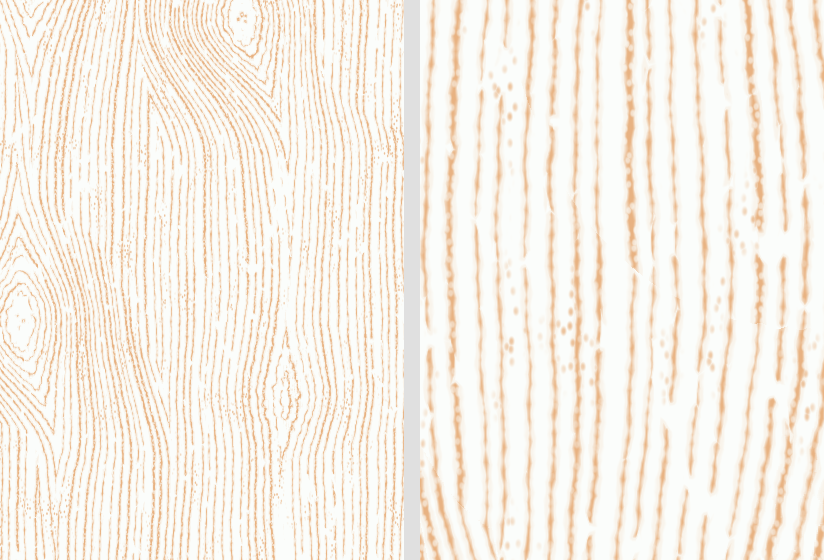
Left: the whole. Right: its middle third, enlarged.
Reproduce this texture procedurally as a Shadertoy shader.

```glsl
// Pale wood grain printed in broken orange lines. A height field folded about each
// knot axis gives rings, chevrons and straight grain; its contours become the lines,
// and cellular noise makes their edges ragged and breaks them into dashes and flecks.

const vec3 PAPER = vec3(0.985, 0.993, 0.984);
const vec3 INK = vec3(0.910, 0.700, 0.510);
const float LINES_PER_UNIT = 66.0;

float hash1(float n) {
    return fract(sin(n * 12.9898) * 43758.547);
}

vec2 hash2(vec2 p) {
    vec2 q = vec2(dot(p, vec2(127.1, 311.7)), dot(p, vec2(269.5, 183.3)));
    return fract(sin(q) * 43758.547);
}

// Distance to the nearest scattered point, in cells.
float cellular(vec2 p) {
    vec2 cell = floor(p);
    float nearest = 2.0;
    for (int y = -1; y <= 1; y++) {
        for (int x = -1; x <= 1; x++) {
            vec2 neighbour = cell + vec2(x, y);
            nearest = min(nearest, length(neighbour + hash2(neighbour) - p));
        }
    }
    return nearest;
}

// Slow sideways sway plus a small tremble, from layered sines.
float sway(vec2 p) {
    float slow = sin(p.y * 9.0 + p.x * 11.0) + 0.6 * sin(p.y * 21.0 - p.x * 17.0 + 1.3);
    float tremble = sin(p.y * 67.0 + 3.0 * sin(p.x * 41.0)) + sin(p.y * 131.0 + p.x * 90.0);
    return 0.0030 * slow + 0.0004 * tremble;
}

// Grain height around one knot: x = height, y = side of the axis (0 or 1).
vec2 knotGrain(vec2 p, vec2 centre, float lean, float depth, float reach) {
    vec2 d = p - centre;
    d.x -= lean * smoothstep(0.0, 0.25, -d.y);
    float along = 1.0 / (1.0 + d.y * d.y / (reach * reach));
    float across = exp(-d.x * d.x / 0.024);
    float rounding = 0.14 * depth * along * along;
    float rough = cellular(p * vec2(75.0, 62.0)) - 0.5;
    float height = sqrt(d.x * d.x + rounding * rounding) - depth * along * across;
    height += 0.010 * rough * along * exp(-d.x * d.x / 0.003);
    return vec2(height, step(0.0, d.x));
}

// Keeps the lower grain; z identifies the side it came from.
vec3 joinGrain(vec3 grain, vec2 knot, float index) {
    return knot.x < grain.x ? vec3(knot.x, knot.y, index * 2.0 + knot.y) : grain;
}

vec3 woodGrain(vec2 p) {
    vec3 grain = vec3(9.0, 0.0, 0.0);
    grain = joinGrain(grain, knotGrain(p, vec2(0.436, 0.968), 0.078, 0.150, 0.115), 1.0);
    grain = joinGrain(grain, knotGrain(p, vec2(0.033, 0.425), 0.070, 0.150, 0.120), 2.0);
    grain = joinGrain(grain, knotGrain(p, vec2(0.512, 0.290), -0.015, 0.032, 0.080), 3.0);
    grain = joinGrain(grain, knotGrain(p, vec2(0.058, 1.060), 0.000, 0.100, 0.110), 4.0);
    return grain;
}

// Half width of a line; light lines break into dashes, heavy ones run on.
float lineHalfWidth(vec2 p, float seed, float heavy) {
    float width = mix(0.0007, 0.0022, heavy);
    float fray = cellular(p * vec2(190.0, 110.0)) - 0.5;
    float gap = cellular(p * vec2(70.0, 38.0) + 17.0 * hash1(seed + 4.0));
    float fade = cellular(p * vec2(40.0, 7.0) + 9.0);
    float broken = gap + 0.5 * (fade - 0.5) - 0.15 * heavy;
    width += 0.0020 * fray;
    width -= 0.0046 * smoothstep(0.62, 0.84, broken);
    return width;
}

// Tiny stray dots, gathered in small tall patches.
float flecks(vec2 p) {
    float dots = 1.0 - smoothstep(0.05, 0.36, cellular(p * vec2(150.0, 95.0) + 31.0));
    float patches = smoothstep(0.56, 0.88, cellular(p * vec2(34.0, 11.0) + 5.0));
    return 0.8 * dots * patches;
}

void mainImage(out vec4 fragColor, in vec2 fragCoord) {
    vec2 p = fragCoord / iResolution.y;
    float soft = max(0.0017, 0.8 / iResolution.y);

    // Contours of the grain, as true distances so that widths stay even.
    vec3 grain = woodGrain(p + vec2(sway(p), 0.0));
    float level = grain.x * LINES_PER_UNIT;
    float slope = length(vec2(dFdx(level), dFdy(level))) * iResolution.y;
    float seed = floor(level) + 71.0 * grain.z;
    float middle = 0.5 + 0.36 * (hash1(floor(level) + 30.0) - 0.5);
    float dist = abs(fract(level) - middle) / max(slope, 24.0);

    // Every line has its own weight; heavy ones are pitted inside.
    float heavy = pow(hash1(seed), 1.8);
    float width = lineHalfWidth(p, seed, heavy);
    float ink = 1.0 - smoothstep(width - soft, width + soft, dist);
    float pits = 1.0 - smoothstep(0.15, 0.45, cellular(p * vec2(210.0, 150.0) + 60.0));
    ink *= 1.0 - 0.6 * heavy * pits;

    // A faint bleed of ink into the paper, then the stray dots.
    float bleed = 1.0 - smoothstep(width + 0.0012, width + 0.0034, dist);
    ink = max(ink, 0.13 * bleed);
    ink = max(ink, flecks(p));
    fragColor = vec4(mix(PAPER, INK, ink), 1.0);
}
```
